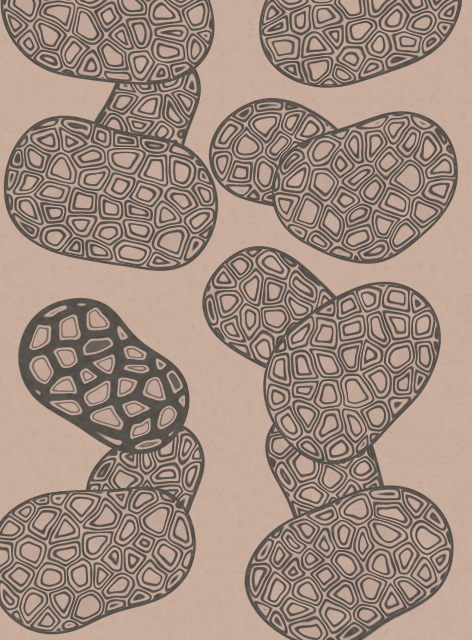
A WebGL 2 fragment shader for this pattern:

```glsl
#version 300 es
precision highp float;
// Ink-drawn pebble blobs scattered on warm paper, each packed with small stones.
// Blobs are soft unions of two circles, stacked in painter's order; the stones
// are rounded Voronoi cells outlined by lines that follow the cell borders.
uniform vec2 u_resolution;
out vec4 fragColor;

#define PAPER vec3(0.785, 0.675, 0.612)
#define INK vec3(0.300, 0.280, 0.262)
#define ROWS 4
#define COLUMNS 2
#define SPACING vec2(0.395, 0.285)
#define STONE_SIZE 0.041
#define JITTER 0.72
#define ROUNDING 22.0
#define LINE 0.0016
#define OUTLINE 0.0021
#define STONE_INSET 0.0092
#define EDGE_WOBBLE 0.034

float hash(vec2 p) {
    return fract(sin(dot(p, vec2(127.1, 311.7))) * 43758.5453);
}

vec2 hash2(vec2 p) {
    return vec2(hash(p), hash(p + 37.3));
}

float noise(vec2 p) {
    vec2 i = floor(p), f = fract(p);
    f = f * f * (3.0 - 2.0 * f);
    return mix(mix(hash(i), hash(i + vec2(1, 0)), f.x),
               mix(hash(i + vec2(0, 1)), hash(i + vec2(1, 1)), f.x), f.y);
}

mat2 rotation(float a) {
    return mat2(cos(a), sin(a), -sin(a), cos(a));
}

// Coverage of a pen line of half width w at distance d, softened by one pixel.
float stroke(float d, float w) {
    float soft = 0.75 / u_resolution.y;
    return 1.0 - smoothstep(w - soft, w + soft, abs(d));
}

float softMin(float a, float b, float k) {
    float h = max(k - abs(a - b), 0.0) / k;
    return min(a, b) - 0.25 * h * h * k;
}

// Signed distance to a bean-shaped blob with an uneven edge.
float blob(vec2 p, vec2 centre, float scale, float angle, float seed) {
    vec2 arm = 0.058 * scale * vec2(cos(angle), sin(angle));
    float big = length(p - centre + arm) - scale * (0.092 + 0.02 * hash(vec2(seed, 1.0)));
    float small = length(p - centre - arm) - scale * (0.076 + 0.025 * hash(vec2(seed, 2.0)));
    return softMin(big, small, 0.07 * scale) + EDGE_WOBBLE * scale * (noise(p * 8.0 + seed * 9.7) - 0.5);
}

vec2 stoneCentre(vec2 cell, float seed) {
    return cell + 0.5 + JITTER * (hash2(cell + seed * 17.0) - 0.5);
}

// Rounded distance to the border of the stone cell; the blob edge counts as a border.
float stoneBorder(vec2 p, float edge, float seed, out vec2 nearestCell) {
    vec2 q = rotation(seed * 1.9) * p / STONE_SIZE * vec2(0.92, 1.08);
    vec2 home = floor(q), toNearest = vec2(9.0);
    for (int y = -1; y <= 1; y++)
    for (int x = -1; x <= 1; x++) {
        vec2 cell = home + vec2(x, y), r = stoneCentre(cell, seed) - q;
        if (dot(r, r) < dot(toNearest, toNearest)) { toNearest = r; nearestCell = cell; }
    }
    float sum = exp(ROUNDING * min(edge / STONE_SIZE, 0.5));
    for (int y = -2; y <= 2; y++)
    for (int x = -2; x <= 2; x++) {
        vec2 r = stoneCentre(nearestCell + vec2(x, y), seed) - q, gap = r - toNearest;
        if (dot(gap, gap) > 0.0001)
            sum += exp(-ROUNDING * dot(0.5 * (r + toNearest), normalize(gap)));
    }
    return -log(sum) / ROUNDING * STONE_SIZE;
}

// Short, faint curved fibres in the paper.
float fibres(vec2 p) {
    vec2 q = p * 42.0, cell = floor(q);
    vec2 r = rotation(6.3 * hash(cell)) * (fract(q) - 0.3 - 0.4 * hash2(cell + 5.0));
    r.y += 1.6 * r.x * r.x;
    return stroke(r.y / 42.0, 0.0005) * step(abs(r.x), 0.22) * step(0.55, hash(cell + 9.0));
}

void main() {
    vec2 p = gl_FragCoord.xy / u_resolution.y;

    // Stack the blobs: a small companion behind each main one.
    float top = 1.0, topSeed = 0.0, contour = 0.0, dark = 0.0;
    for (int row = 0; row < ROWS; row++)
    for (int col = 0; col < COLUMNS; col++)
    for (int layer = 0; layer < 2; layer++) {
        vec2 id = vec2(col, row);
        float side = 1.0 - 2.0 * id.x, seed = 1.0 + id.x + 2.0 * id.y + 10.0 * float(layer);
        bool inked = col == 0 && row == 1;
        if (layer == 0 && (inked || hash(id + 3.7) < 0.15)) continue;
        vec2 centre = vec2(0.17, 0.135) + id * SPACING + 0.03 * (hash2(id + 8.0) - 0.5);
        float tilt = mix(-0.7, 0.7, hash(id + 6.1)), lean = mix(0.3, 1.3, hash(id + 2.2));
        if (layer == 0) centre += 0.135 * vec2(side * cos(lean), sin(lean));
        float d = blob(p, centre, layer == 0 ? 0.72 : 1.0, layer == 0 ? lean * side : tilt, seed);
        if (d < 0.0) { top = d; topSeed = seed; contour = 0.0; dark = inked ? 1.0 : 0.0; }
        contour = max(contour, stroke(d, OUTLINE));
    }

    // Stones: paired border lines and an inner outline, or solid ink between them.
    float ink = 0.0;
    if (top < 0.0) {
        vec2 wobble = 0.007 * (vec2(noise(p * 45.0), noise(p * 45.0 + 70.0)) - 0.5);
        vec2 cell;
        float d = stoneBorder(p + wobble, top, topSeed, cell);
        float pen = LINE * mix(0.8, 1.25, noise(p * 60.0 + 20.0));
        float inset = STONE_INSET * mix(0.88, 1.12, hash(cell + topSeed));
        float lines = max(stroke(d - 0.0026, pen), stroke(d - inset, pen));
        float solid = max(stroke(max(d, 0.0), 0.0058), 0.75 * stroke(d - 0.0098, 0.0011));
        solid = max(solid, 0.85 * step(0.94, hash(cell + 4.4)) * step(0.0098, d));
        ink = mix(lines, solid, dark);
        ink = max(ink, 0.10 * noise(p * 30.0));
    }
    ink = max(ink, contour);

    // Paper grain and uneven pen pressure.
    float grain = noise(p * 330.0) - 0.5, mottle = noise(p * 90.0) - 0.5;
    vec3 paper = PAPER + 0.022 * grain + 0.012 * mottle - 0.045 * fibres(p);
    vec3 pigment = INK + 0.05 * noise(p * 110.0 + 30.0) + 0.03 * grain;
    fragColor = vec4(mix(paper, pigment, ink * 0.97), 1.0);
}
```
